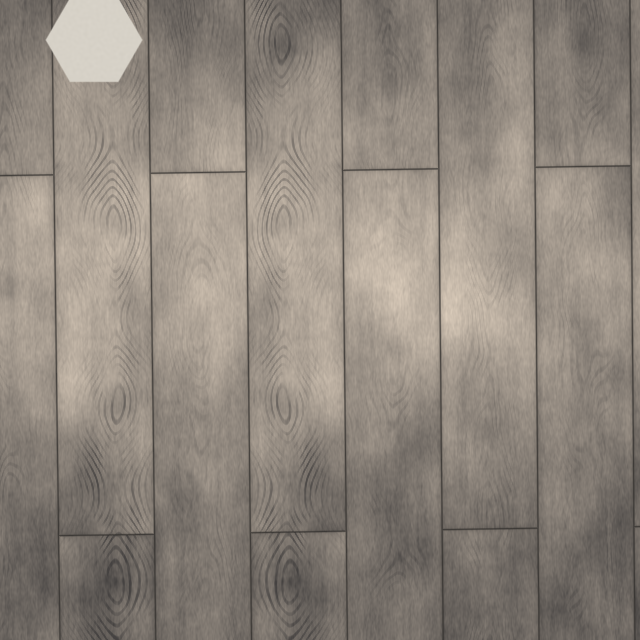
Give the GLSL for this texture, as a Shadertoy shader.

```glsl
vec2 hash2(vec2 p) {
    vec3 q = fract(p.xyx * vec3(0.1031, 0.1030, 0.0973));
    q += dot(q, q.yzx + 33.33);
    return fract((q.xx + q.yz) * q.zy);
}

float gradientNoise(vec2 p) {
    vec2 i = floor(p), f = fract(p);
    vec2 u = f * f * f * (f * (f * 6.0 - 15.0) + 10.0);
    vec2 e = vec2(0.0, 1.0);
    float a = dot(hash2(i) * 2.0 - 1.0, f);
    float b = dot(hash2(i + e.yx) * 2.0 - 1.0, f - e.yx);
    float c = dot(hash2(i + e.xy) * 2.0 - 1.0, f - e.xy);
    float d = dot(hash2(i + e.yy) * 2.0 - 1.0, f - e.yy);
    return mix(mix(a, b, u.x), mix(c, d, u.x), u.y);
}

float fbm(vec2 p) {
    float sum = 0.0, amp = 1.0;
    for (int i = 0; i < 4; i++) {
        sum += amp * gradientNoise(p);
        p = p * 2.03 + 17.3;
        amp *= 0.5;
    }
    return sum;
}

// Change of tone from rings, knots and pores; p.x is across the plank, p.y along it
float woodGrain(vec2 p, vec2 seed, float figured) {
    vec2 shift = seed * 40.0 + 60.0;
    float period = mix(0.45 + 0.2 * seed.x, 0.28, figured);
    float phase = (p.y - mix(seed.y, 0.65, figured)) / period;
    float warp = gradientNoise(vec2(p.x * 2.0, p.y * 6.0) + shift)
               + 0.25 * gradientNoise(vec2(p.x * 6.0, p.y * 18.0) + shift);
    float x = p.x + 0.08 * gradientNoise(vec2(p.y * 6.0, 3.0) + shift);

    float field = 17.0 * sqrt(x * x + 0.002) - 3.2 * cos(6.2832 * phase)
                + warp * mix(5.0, 2.0, figured);
    float ring = smoothstep(0.5, 1.0, 0.5 + 0.5 * sin(6.2832 * field));
    float broken = smoothstep(-0.35, 0.45, fbm(vec2(p.x * 3.0, p.y * 9.0) + shift + 9.0));
    float heart = 1.0 - 0.8 * smoothstep(0.15, 0.42, abs(x));

    vec2 toKnot = vec2(x * 7.0, (phase - round(phase)) * period * 45.0);
    float knot = exp(-dot(toKnot, toKnot));
    float pores = gradientNoise(vec2(p.x * 30.0, p.y * 60.0) + shift)
                + gradientNoise(vec2(p.x * 55.0, p.y * 130.0) + shift);
    float streaks = fbm(vec2(p.x * 9.0, p.y * 3.0) + shift);

    return -ring * broken * heart * mix(0.10, 0.32, figured)
           - 0.14 * knot + 0.11 * pores + 0.09 * streaks + 0.03 * figured;
}

float hexagonDistance(vec2 p, float apothem) {
    p = abs(p);
    return max(p.y, dot(p, vec2(0.866, 0.5))) - apothem;
}

void mainImage(out vec4 fragColor, in vec2 fragCoord) {
    vec2 uv = fragCoord / iResolution.xy;
    float pixel = 1.0 / min(iResolution.x, iResolution.y);

    // Slightly tilted columns, with end joints staggered by half a board
    float width = mix(0.1497, 0.1506, uv.y);
    float across = (uv.x - mix(0.0937, 0.0807, uv.y)) / width;
    float column = floor(across);
    float along = (uv.y - 0.1615 - 0.0157 * uv.x) / 1.128 - 0.5 * mod(column, 2.0);
    vec2 board = vec2(column, floor(along));

    // Two columns share a strongly figured, mirrored grain
    float figured = (column == 0.0 || column == 2.0) ? 1.0 : 0.0;
    float mirror = column == 2.0 ? -1.0 : 1.0;
    vec2 seed = hash2(vec2(mix(column, 0.0, figured), board.y) + 21.0);
    vec2 p = vec2((fract(across) - 0.5) * mirror - 0.12 * figured, uv.y);

    // Broad light, smoky stains, then grain
    vec2 light = (uv - vec2(0.42, 0.59)) * vec2(1.25, 3.1);
    float tone = 0.20 + 0.60 * exp(-dot(light, light));
    tone += 0.36 * fbm(vec2(p.x * 1.3, p.y * 5.5) + seed * 70.0 + 30.0);
    tone += 0.10 * fbm(uv * 3.0 + 50.0);
    tone += 0.06 * (hash2(board + 40.0).x - 0.5);
    tone += woodGrain(p, seed, figured);
    vec3 color = mix(vec3(0.32, 0.305, 0.295), vec3(0.82, 0.765, 0.70), clamp(tone, -0.1, 1.1));

    // Thin dark joints with a soft shaded bevel
    float sideGap = abs(across - round(across)) * width;
    float endGap = abs(along - round(along)) * 1.128;
    float gap = min(sideGap, endGap);
    color *= 1.0 - 0.13 * exp(-gap / 0.004);
    float seam = 1.0 - smoothstep(-pixel, pixel, gap - 0.001);
    color = mix(color, vec3(0.20, 0.19, 0.18), 0.85 * seam);

    // Pale hexagonal tile lying on the boards
    float tile = hexagonDistance(uv - vec2(0.147, 0.9375), 0.0655);
    vec3 tileColor = vec3(0.84, 0.82, 0.78) + 0.015 * gradientNoise(uv * 160.0);
    color = mix(color, tileColor, 1.0 - smoothstep(-pixel, pixel, tile));

    fragColor = vec4(clamp(color, 0.0, 1.0), 1.0);
}
```
